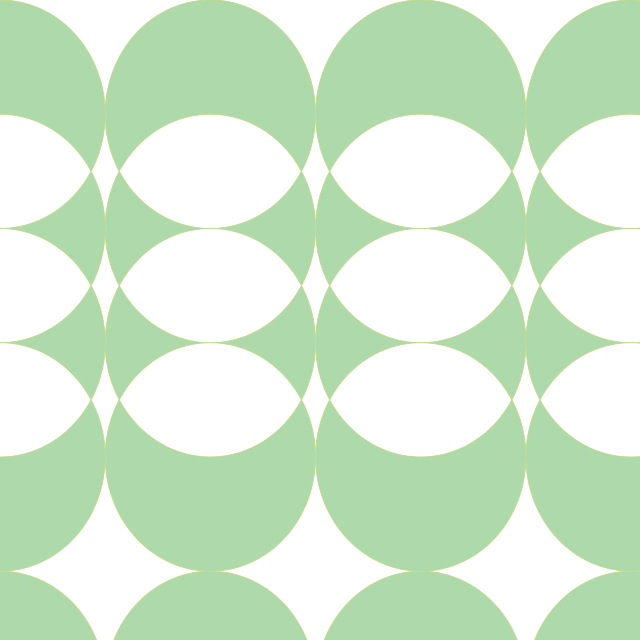
A WebGL 1 fragment shader for this pattern:

```glsl
precision highp float;

uniform vec2 u_resolution;

#define RADII vec2(0.16435, 0.1785)
#define STACK 4
#define LINE_WIDTH 0.0013
#define PAPER vec3(1.0)
#define LEAF vec3(0.68, 0.85, 0.67)
#define EDGE vec3(0.75, 0.85, 0.52)

// Approximate signed distance to an ellipse, accurate near its edge
float ellipseDistance(vec2 p, vec2 radii) {
  float level = length(p / radii);
  float slope = length(p / (radii * radii));
  return level * (level - 1.0) / max(slope, 1e-4);
}

// Share of a pixel lying inside the edge
float coverage(float dist, float pixel) {
  return clamp(0.5 - dist / pixel, 0.0, 1.0);
}

void main() {
  float pixel = 1.0 / u_resolution.y;
  vec2 pos = gl_FragCoord.xy * pixel;

  // Columns touch side by side; stacks hang from the top edge
  float width = 2.0 * RADII.x;
  float height = float(STACK + 1) * RADII.y;
  vec2 cell = vec2(mod(pos.x + RADII.x, width) - RADII.x,
                   mod(1.0 - pos.y, height));

  // Overlapping ellipses flip the fill, giving an even-odd rule
  float parity = 1.0;
  float outline = 0.0;
  for (int i = 1; i <= STACK; i++) {
    vec2 center = vec2(0.0, float(i) * RADII.y);
    float dist = ellipseDistance(cell - center, RADII);
    parity *= 1.0 - 2.0 * coverage(dist, pixel);
    float stroke = coverage(dist - 0.5 * LINE_WIDTH, pixel)
                 - coverage(dist + 0.5 * LINE_WIDTH, pixel);
    outline = max(outline, stroke);
  }

  vec3 color = mix(PAPER, LEAF, 0.5 - 0.5 * parity);
  color = mix(color, EDGE, outline);
  gl_FragColor = vec4(color, 1.0);
}
```
